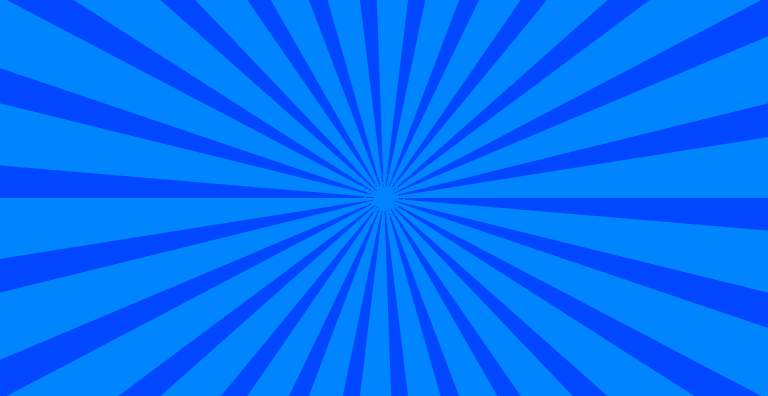
Reproduce this background procedurally as a Shadertoy shader.

```glsl
const float TAU = 6.2831853;
const vec3 SKY_BLUE = vec3(0.0, 0.52, 1.0);
const vec3 DEEP_BLUE = vec3(0.0, 0.28, 1.0);

vec2 hash2(vec2 cell) {
    vec2 k = vec2(dot(cell, vec2(127.1, 311.7)), dot(cell, vec2(269.5, 183.3)));
    return fract(sin(k) * 43758.547);
}

// Coverage of a shape from its signed distance
float fill(float dist, float pixel) {
    return clamp(0.5 - dist / pixel, 0.0, 1.0);
}

// Signed distance to equal wedges; each fills the last part of its sector
float rayDistance(float angle, float radius, float count, float share) {
    float phase = fract(angle / TAU * count);
    float fromAxis = abs(fract(phase + 0.5 * share) - 0.5);
    float toEdge = 0.5 * share - (0.5 - fromAxis);
    return -toEdge * radius * TAU / count;
}

// Signed distance to a disc whose rim is roughened by layered sines
float hubDistance(float angle, float radius, float size, float roughness) {
    float rim = sin(angle * 7.0 + 1.0) + 0.7 * sin(angle * 17.0 + 2.4);
    return radius - size - roughness * rim;
}

// Distance to the nearest scattered cell point, in cell widths
float cellDistance(vec2 p) {
    vec2 base = floor(p);
    float nearest = 2.0;
    for (int y = -1; y <= 1; y++) {
        for (int x = -1; x <= 1; x++) {
            vec2 cell = base + vec2(x, y);
            nearest = min(nearest, length(cell + hash2(cell) - p));
        }
    }
    return nearest;
}

void mainImage(out vec4 fragColor, in vec2 fragCoord) {
    float pixel = 1.0 / iResolution.y;
    vec2 p = (fragCoord - 0.5 * iResolution.xy) * pixel;
    float radius = length(p);
    float angle = atan(p.y, p.x + 1e-6);

    // Burst of dark rays
    float rays = fill(rayDistance(angle, radius, 26.0, 0.35), pixel);

    // Rough light hub with a few flecks breaking the inner rays
    float hub = fill(hubDistance(angle, radius, 0.030, 0.004), pixel);
    float density = 90.0;
    float fleckSize = 0.28 * (1.0 - smoothstep(0.03, 0.08, radius));
    float flecks = fill((cellDistance(p * density) - fleckSize) / density, pixel);
    flecks *= 1.0 - step(0.08, radius);

    float dark = rays * (1.0 - max(hub, flecks));
    fragColor = vec4(mix(SKY_BLUE, DEEP_BLUE, dark), 1.0);
}
```
